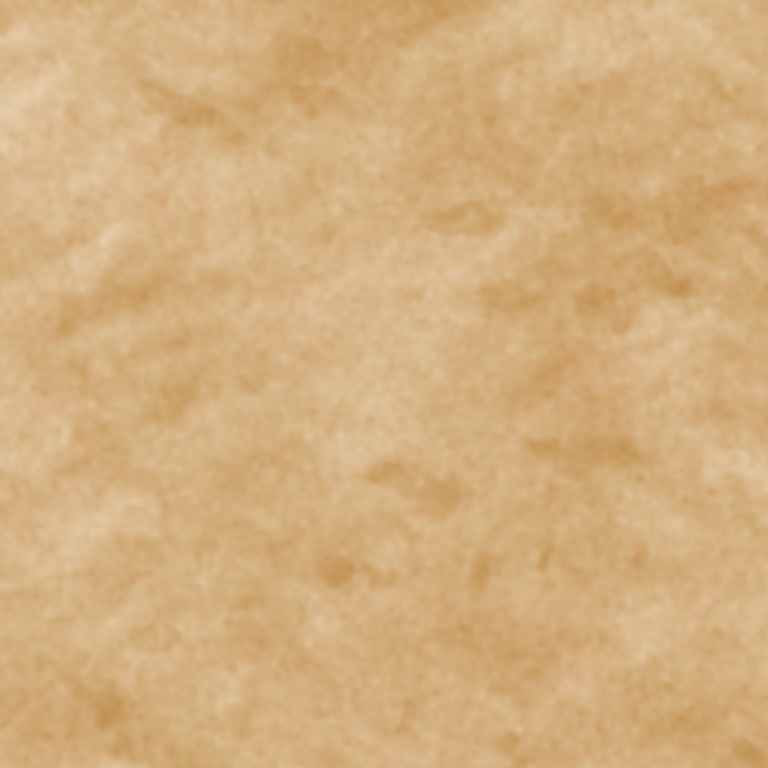
This texture is drawn by a WebGL 2 fragment shader. Its source:

```glsl
#version 300 es
precision highp float;
// Aged tan parchment: soft slanted fibre streaks, sparse brown stains and fine grain.

uniform vec2 u_resolution;
out vec4 fragColor;

vec3 hash3(vec2 p) {
    vec3 q = fract(p.xyx * vec3(0.1031, 0.1030, 0.0973));
    q += dot(q, q.yxz + 33.33);
    return fract((q.xxy + q.yzz) * q.zyx);
}

// Cellular noise: one soft signed blob per cell, zero mean, unit deviation
float blobs(vec2 p) {
    vec2 cell = floor(p);
    float sum = 0.0;
    for (int y = -1; y <= 1; y++) {
        for (int x = -1; x <= 1; x++) {
            vec2 id = cell + vec2(x, y);
            vec3 rnd = hash3(id + 200.0);
            vec2 d = p - id - rnd.xy;
            float k = max(0.0, 1.0 - dot(d, d));
            sum += (rnd.z * 2.0 - 1.0) * k * k * k;
        }
    }
    return sum * 2.58;
}

// Blobs stretched along a fixed direction given in radians
float streaks(vec2 p, float angle, vec2 frequency) {
    float c = cos(angle), s = sin(angle);
    return blobs(vec2(c * p.x + s * p.y, c * p.y - s * p.x) * frequency);
}

// Blend of two independent layers that keeps the deviation
float blend(float a, float b, float share) {
    return mix(a, b, share) / length(vec2(1.0 - share, share));
}

// Layered sines that bend the fibres
vec2 bend(vec2 p) {
    vec2 w = 0.014 * sin(p.yx * vec2(13.0, 11.0) + vec2(0.7, 2.1));
    return w + 0.005 * sin((p.yx + w) * vec2(31.0, 37.0) + p * 17.0);
}

void main() {
    vec2 uv = gl_FragCoord.xy / u_resolution.y;
    vec2 p = uv + bend(uv);
    p += 0.005 * vec2(blobs(uv * 27.0 + 31.0), blobs(uv * 27.0 + 67.0));

    // Fibres fall to the right in some regions and rise in others
    float region = smoothstep(-0.7, 0.7, blobs(uv * 2.6 + 5.0));
    float fibre = blend(streaks(p + 3.0, -0.5, vec2(7.0, 17.0)),
                        streaks(p + 7.0, 0.38, vec2(6.0, 16.0)), region);
    float strand = blend(streaks(p + 13.0, -0.55, vec2(14.0, 34.0)),
                         streaks(p + 14.0, 0.35, vec2(14.0, 34.0)), region);

    // Broad clouds, fibres and small mottling
    float tone = 0.16 + 0.36 * blobs(uv * 1.9 + 53.0);
    tone += 0.50 * blobs(p * vec2(3.4, 5.0) + 11.0);
    tone += 0.52 * fibre + 0.36 * strand;
    tone += 0.22 * blobs(p * 45.0 + 17.0);

    // Sparse stains, broken up by the mottling
    float spot = blend(streaks(p + 19.0, 1.2, vec2(10.0, 19.0)),
                       streaks(p + 21.0, -0.3, vec2(9.0, 20.0)), region);
    tone -= 1.5 * smoothstep(1.0, 2.3, spot + 0.3 * blobs(p * 36.0 + 23.0));

    // Pale scuffs
    float scuff = blend(streaks(p + 29.0, -0.6, vec2(10.0, 28.0)),
                        streaks(p + 33.0, 0.4, vec2(10.0, 28.0)), region);
    tone += 0.7 * smoothstep(1.1, 2.4, scuff);

    // Paper grain
    tone += 0.32 * blobs(uv * 84.0 + 37.0) + 0.12 * blobs(uv * 125.0 + 41.0);

    // Tan ramp with a slight drift between olive and red
    vec3 color = vec3(0.825, 0.681, 0.488) + tone * vec3(0.020, 0.034, 0.050);
    float hue = 0.4 * blobs(uv * 8.0 + 43.0) + 0.6 * blobs(uv * 64.0 + 47.0);
    color += hue * vec3(0.004, -0.002, 0.002);
    fragColor = vec4(clamp(color, 0.0, 1.0), 1.0);
}
```
